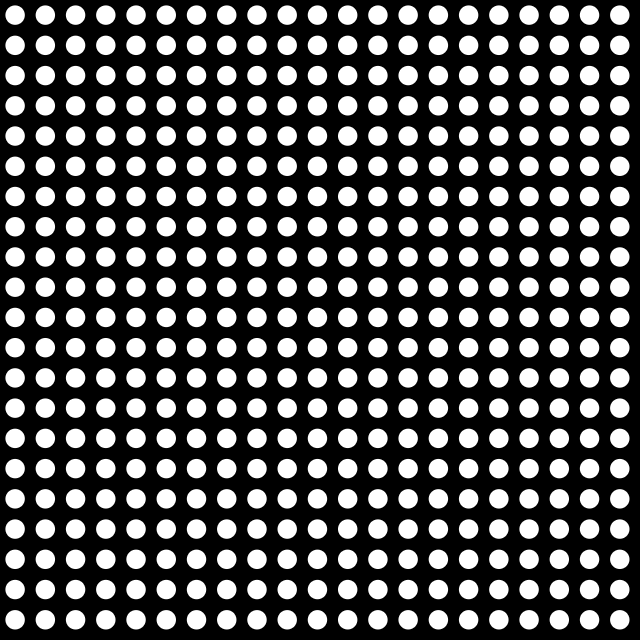
This pattern is drawn by a Shadertoy shader. Its source:

```glsl
const float PITCH = 0.04724;        // spacing of dot centres, in canvas heights
const float DOT_RADIUS = 0.01515;   // in canvas heights
const vec3 GROUND_COLOR = vec3(0.0);
const vec3 DOT_COLOR = vec3(1.0);

float circleDistance(vec2 p, float radius) {
    return length(p) - radius;
}

void mainImage(out vec4 fragColor, in vec2 fragCoord) {
    float pixel = 1.0 / iResolution.y;

    // Grid starts at the upper left corner
    vec2 p = vec2(fragCoord.x, iResolution.y - fragCoord.y) * pixel;

    // Position relative to the centre of the nearest cell
    vec2 cell = (fract(p / PITCH) - 0.5) * PITCH;

    // Dot with a one pixel smooth edge
    float coverage = clamp(0.5 - circleDistance(cell, DOT_RADIUS) / pixel, 0.0, 1.0);
    fragColor = vec4(mix(GROUND_COLOR, DOT_COLOR, coverage), 1.0);
}
```
